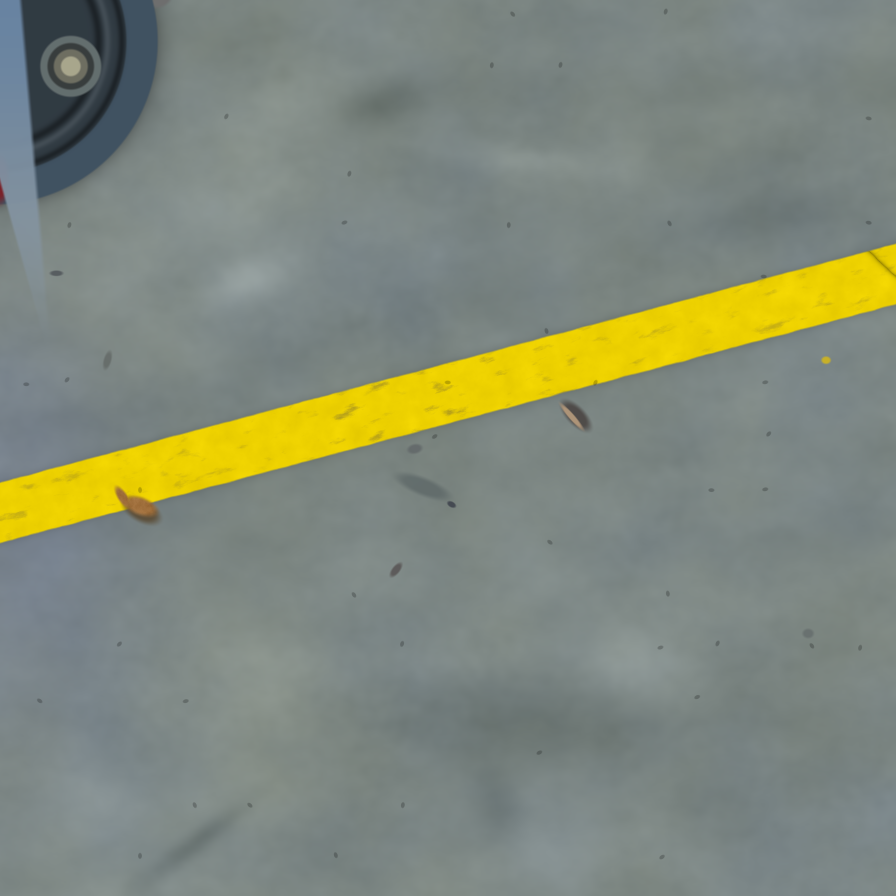
This texture is drawn by a three.js fragment shader. Its source:

```glsl
varying vec2 vUv;

vec2 hashGradient(vec2 cell) {
  vec2 h = vec2(dot(cell, vec2(127.1, 311.7)), dot(cell, vec2(269.5, 183.3)));
  return fract(sin(h) * 43758.5) * 2.0 - 1.0;
}

float gradientNoise(vec2 p) {
  vec2 i = floor(p), f = fract(p);
  vec2 u = f * f * f * (f * (f * 6.0 - 15.0) + 10.0);
  vec2 e = vec2(1.0, 0.0);
  return mix(
    mix(dot(hashGradient(i), f), dot(hashGradient(i + e), f - e), u.x),
    mix(dot(hashGradient(i + e.yx), f - e.yx), dot(hashGradient(i + 1.0), f - 1.0), u.x), u.y);
}

float fbm(vec2 p) {
  float sum = 0.0, amplitude = 0.5;
  for (int i = 0; i < 5; i++) {
    sum += amplitude * gradientNoise(p);
    p = mat2(1.6, 1.2, -1.2, 1.6) * p + 3.7;
    amplitude *= 0.5;
  }
  return sum;
}

vec2 turned(vec2 p, vec2 center, float angle) {
  float c = cos(angle), s = sin(angle);
  return mat2(c, -s, s, c) * (p - center);
}

// Soft elliptical stain
float blot(vec2 p, vec2 center, vec2 size, float angle) {
  vec2 q = turned(p, center, angle) / size;
  return exp(-dot(q, q));
}

// Elliptical fragment with a crisp edge
float chip(vec2 p, vec2 center, vec2 size, float angle) {
  float d = length(turned(p, center, angle) / size) - 1.0;
  return 1.0 - smoothstep(-0.35, 0.35, d);
}

float disc(float r, float radius) {
  return 1.0 - smoothstep(radius - 0.0015, radius + 0.0015, r);
}

vec3 concrete(vec2 p) {
  float tone = 0.09 * fbm(p * 4.0 + 5.0) + 0.08 * fbm(p * vec2(9.0, 14.0));
  tone += 0.025 * gradientNoise(p * 65.0) * (0.5 + fbm(p * 6.0));
  tone += 0.10 * blot(p, vec2(0.27, 0.685), vec2(0.05, 0.025), 0.4);
  tone += 0.08 * blot(p, vec2(0.71, 0.27), vec2(0.06, 0.035), -0.4);
  tone += 0.06 * blot(p, vec2(0.62, 0.06), vec2(0.10, 0.07), 0.3);
  tone += 0.05 * blot(p, vec2(0.20, 0.77), vec2(0.16, 0.08), 0.5);
  tone += 0.04 * blot(p, vec2(0.60, 0.82), vec2(0.09, 0.015), -0.1);
  tone += 0.04 * blot(p, vec2(0.20, 0.14), vec2(0.25, 0.12), 0.5);
  tone -= 0.07 * blot(p, vec2(0.43, 0.885), vec2(0.045, 0.02), 0.3);
  tone -= 0.05 * blot(p, vec2(0.87, 0.76), vec2(0.08, 0.025), 0.1);
  tone -= 0.06 * blot(p, vec2(0.56, 0.20), vec2(0.16, 0.045), 0.0);
  tone -= 0.08 * blot(p, vec2(0.22, 0.06), vec2(0.07, 0.012), 0.65);
  tone -= 0.06 * blot(p, vec2(0.56, 0.10), vec2(0.025, 0.04), 0.3);
  tone -= 0.03 * blot(p, vec2(0.50, 0.65), vec2(0.40, 0.05), 0.26);
  vec3 color = vec3(0.485, 0.525, 0.515) + tone;
  color += vec3(0.02, 0.012, -0.025) * fbm(p * 5.0 + 21.0) * 2.0;
  return color + vec3(-0.01, -0.01, 0.045) * blot(p, vec2(0.02, 0.42), vec2(0.12, 0.22), 0.0);
}

// Painted band with worn, dirty scuffs
vec3 paintBand(vec3 ground, vec2 p) {
  float across = p.y - 0.4277 - 0.2665 * p.x;
  float edge = abs(across) - 0.0337 + 0.002 * fbm(p * 45.0);
  ground *= 1.0 - 0.12 * exp(-abs(edge) * 220.0);
  float grime = fbm(vec2(p.x * 32.0, across * 75.0));
  vec3 paint = vec3(0.93, 0.82, 0.0) + vec3(0.09, 0.09, 0.03) * fbm(p * 38.0);
  float wear = smoothstep(0.08, 0.36, grime);
  wear *= 0.45 + 0.4 * blot(p, vec2(0.47, 0.555), vec2(0.12, 0.04), 0.26);
  paint = mix(paint, vec3(0.58, 0.51, 0.16), wear);
  float crack = abs(turned(p, vec2(0.98, 0.71), -0.75).y + 0.004 * fbm(p * 30.0));
  paint *= 1.0 - 0.35 * exp(-crack * 500.0);
  return mix(paint, ground, smoothstep(-0.0015, 0.0015, edge));
}

vec3 debris(vec3 color, vec2 p) {
  // Scattered grit
  vec2 cell = floor(p * 17.0);
  vec2 rnd = hashGradient(cell + 40.0);
  float grit = chip(fract(p * 17.0), 0.5 + 0.3 * rnd, vec2(0.055, 0.035), rnd.x * 3.0);
  color *= 1.0 - 0.22 * grit * step(0.65, rnd.y);

  // Dark smear and small pits
  color = mix(color, vec3(0.36, 0.40, 0.40), 0.75 * chip(p, vec2(0.472, 0.457), vec2(0.030, 0.009), -0.38));
  color = mix(color, vec3(0.27, 0.29, 0.32), chip(p, vec2(0.504, 0.437), vec2(0.005, 0.003), -0.5));
  color = mix(color, vec3(0.33, 0.31, 0.31), 0.8 * chip(p, vec2(0.442, 0.364), vec2(0.009, 0.004), 0.9));
  color = mix(color, vec3(0.36, 0.38, 0.39), 0.7 * chip(p, vec2(0.463, 0.499), vec2(0.008, 0.005), 0.2));
  color = mix(color, vec3(0.37, 0.39, 0.38), 0.7 * chip(p, vec2(0.120, 0.598), vec2(0.010, 0.004), 1.3));
  color = mix(color, vec3(0.38, 0.41, 0.41), 0.7 * chip(p, vec2(0.902, 0.293), vec2(0.006, 0.005), 0.0));
  color = mix(color, vec3(0.30, 0.32, 0.34), 0.8 * chip(p, vec2(0.063, 0.695), vec2(0.007, 0.003), 0.0));
  color = mix(color, vec3(0.78, 0.69, 0.16), chip(p, vec2(0.922, 0.598), vec2(0.005, 0.004), 0.0));

  // Splinter with its shadow, then a dry leaf
  color = mix(color, vec3(0.29, 0.27, 0.26), 0.9 * chip(p, vec2(0.643, 0.536), vec2(0.020, 0.009), -0.8));
  color = mix(color, vec3(0.68, 0.58, 0.47), chip(p, vec2(0.638, 0.535), vec2(0.018, 0.003), -0.85));
  color = mix(color, vec3(0.34, 0.27, 0.17), 0.8 * chip(p, vec2(0.158, 0.430), vec2(0.021, 0.011), -0.5));
  vec3 leaf = vec3(0.62, 0.43, 0.23) + 0.2 * fbm(p * 90.0);
  return mix(color, leaf, max(chip(p, vec2(0.157, 0.435), vec2(0.018, 0.009), -0.35),
    chip(p, vec2(0.137, 0.445), vec2(0.013, 0.005), -1.0)));
}

vec3 wheel(vec3 color, vec2 p) {
  float r = length(p - vec2(-0.006, 0.954));
  color *= 1.0 - 0.25 * exp(-max(r - 0.182, 0.0) * 90.0);
  color = mix(color, vec3(0.43, 0.43, 0.43), chip(p, vec2(0.18, 1.0), vec2(0.012, 0.007), 0.5));
  color = mix(color, vec3(0.25, 0.32, 0.38), disc(r, 0.182));
  color = mix(color, vec3(0.19, 0.23, 0.26), disc(r, 0.147));
  float groove = exp(-pow((r - 0.142) / 0.004, 2.0)) + exp(-pow((r - 0.116) / 0.005, 2.0));
  color *= 1.0 - 0.4 * groove;
  color += 0.07 * exp(-pow((r - 0.126) / 0.004, 2.0));

  // Bolt and washer
  float b = length(p - vec2(0.079, 0.926));
  color = mix(color, vec3(0.39, 0.43, 0.43), disc(b, 0.034));
  color = mix(color, vec3(0.22, 0.24, 0.24), disc(b, 0.026));
  color = mix(color, vec3(0.43, 0.43, 0.38), disc(b, 0.019));
  return mix(color, vec3(0.66, 0.65, 0.55), disc(b, 0.011));
}

// Pale translucent blade tapering downward
vec3 blade(vec3 color, vec2 p) {
  color = mix(color, vec3(0.48, 0.13, 0.16), chip(p, vec2(0.0, 0.80), vec2(0.009, 0.025), 0.0));
  float drop = 1.0 - p.y;
  float right = 0.023 + 0.085 * drop;
  float left = 0.28 * (drop - 0.13) - 0.02;
  left = min(left, right - 0.022 * (1.0 - smoothstep(0.15, 0.36, drop)));
  float mask = smoothstep(left - 0.002, left + 0.002, p.x) * (1.0 - smoothstep(right - 0.003, right + 0.003, p.x));
  vec3 tint = mix(vec3(0.42, 0.53, 0.65), vec3(0.52, 0.58, 0.63), smoothstep(0.0, 0.28, drop));
  return mix(color, tint, mask * 0.95 * (1.0 - smoothstep(0.22, 0.40, drop)));
}

void main() {
  vec3 color = paintBand(concrete(vUv), vUv);
  color = debris(color, vUv);
  color = blade(wheel(color, vUv), vUv);
  gl_FragColor = vec4(clamp(color, 0.0, 1.0), 1.0);
}
```
